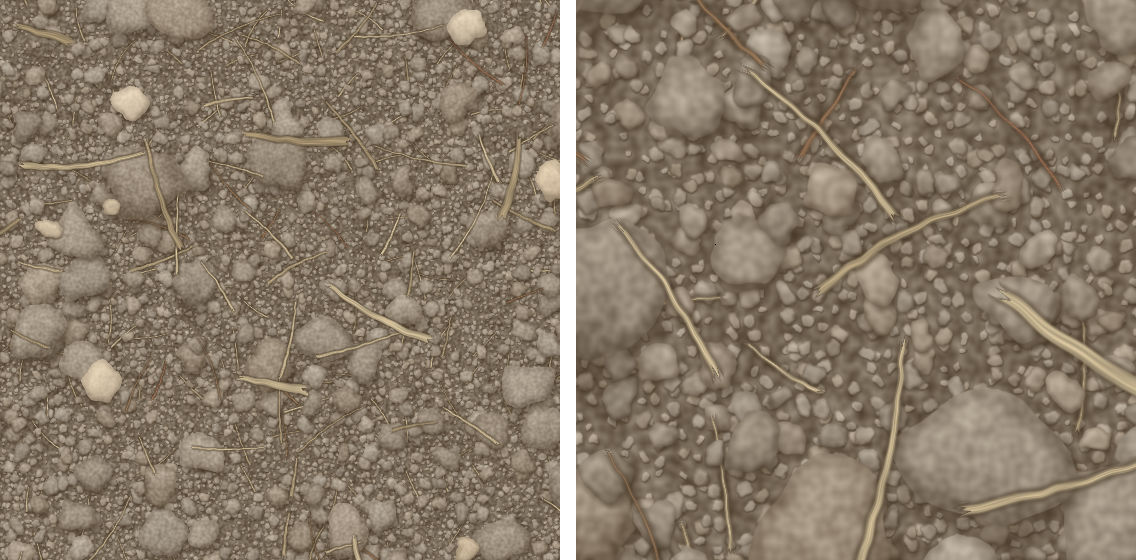
Left, the full canvas; right, a detail of the centre.
This texture is drawn by a Shadertoy shader. Its source:

```glsl
// Dry crumbly soil with rounded clods, straw pieces, fine roots and a few pale husks.

#define SOIL_DARK  vec3(0.25, 0.19, 0.125)
#define SOIL_LIGHT vec3(0.75, 0.70, 0.63)
#define STRAW_DARK vec3(0.53, 0.45, 0.33)
#define STRAW_PALE vec3(0.79, 0.72, 0.58)
#define ROOT_RUST  vec3(0.60, 0.42, 0.31)
#define HUSK_PALE  vec3(0.88, 0.81, 0.70)
#define LIGHT_DIR  vec2(-0.35, 0.94)
#define SHADOW     0.55
#define GRAIN      0.20
#define SOFTNESS   0.0014

vec4 hash4(vec2 p, float seed) {
    vec4 q = fract((p + seed * 17.3).xyxy * vec4(0.1031, 0.1030, 0.0973, 0.1099));
    q += dot(q, q.wzxy + 33.33);
    return fract((q.xxyz + q.yzzw) * q.zywx);
}

float gradAt(vec2 cell, vec2 offset) {
    float a = 6.2832 * hash4(cell, 0.7).x;
    return dot(vec2(cos(a), sin(a)), offset);
}

// Gradient noise, roughly -0.7 to 0.7
float noise(vec2 p) {
    vec2 i = floor(p), f = p - i;
    vec2 u = f * f * f * (f * (f * 6.0 - 15.0) + 10.0);
    vec2 e = vec2(1.0, 0.0);
    return mix(mix(gradAt(i, f), gradAt(i + e, f - e), u.x),
               mix(gradAt(i + e.yx, f - e.yx), gradAt(i + 1.0, f - 1.0), u.x), u.y);
}

mat2 rotation(float a) {
    float c = cos(a), s = sin(a);
    return mat2(c, -s, s, c);
}

float softEdge() { return max(SOFTNESS, 0.8 / iResolution.y); }

// One layer of scattered lumps; grain is the shared surface roughness
void clods(inout vec3 col, vec2 p, float scale, float density, float seed, vec3 tint, float grain) {
    vec2 q = p * scale, home = floor(q);
    vec2 wobble = 0.20 * vec2(noise(q * 1.7 + seed), noise(q * 1.7 - seed + 40.0))
                + 0.06 * vec2(noise(q * 5.0 + seed), noise(q * 5.0 + 70.0));
    for (int y = -1; y <= 1; y++)
    for (int x = -1; x <= 1; x++) {
        vec2 id = home + vec2(x, y);
        vec4 h = hash4(id, seed), k = hash4(id, seed + 3.1);
        if (h.x > density * (1.0 + 0.9 * noise(id / scale * 5.0 + seed))) continue;

        float radius = mix(0.24, 0.52, h.w * h.w);
        vec2 d = (q - id - 0.15 - 0.7 * h.yz + wobble) / radius;
        mat2 turn = rotation(6.2832 * k.x);
        vec2 squash = vec2(1.0, 1.0 + 0.45 * k.y);

        // Contact shadow falls below the lump
        float under = length(turn * (d - vec2(0.08, -0.2)) * squash);
        col = mix(col, SOIL_DARK, SHADOW * (1.0 - smoothstep(0.7, 1.35, under)));

        // Blunt-cornered dome
        vec2 v = pow(abs(turn * d * squash), vec2(2.6));
        float r = pow(v.x + v.y, 1.0 / 2.6);
        float edge = softEdge() * scale / radius;
        float tone = 0.75 + 0.17 * (k.z - 0.5) + 0.16 * dot(d, LIGHT_DIR)
                   - 0.24 * smoothstep(0.55, 1.05, r) + grain;
        vec3 lump = mix(SOIL_DARK, tint, tone) + vec3(0.012, 0.0, -0.014) * (k.w - 0.5);
        col = mix(col, lump, 1.0 - smoothstep(1.0 - 0.6 * edge, 1.0 + 0.6 * edge, r));
    }
}

// One layer of slightly bent stalks; halfLength is in cells, width in canvas units
void straws(inout vec3 col, vec2 p, float scale, float density, float halfLength, float width, float seed, vec3 tint) {
    vec2 q = p * scale, home = floor(q);
    float edge = softEdge() * scale * 0.8;
    for (int y = -1; y <= 1; y++)
    for (int x = -1; x <= 1; x++) {
        vec2 id = home + vec2(x, y);
        vec4 h = hash4(id, seed), k = hash4(id, seed + 5.7);
        if (h.x > density * (1.0 + 1.1 * noise(id / scale * 4.0 + seed))) continue;

        vec2 v = rotation(3.1416 * h.w) * (q - id - 0.15 - 0.7 * h.yz);
        v.y += (k.x - 0.5) * 0.5 * v.x * v.x + 0.02 * noise(v.xx * 5.0 + id * 9.0);
        float len = halfLength * mix(0.4, 1.0, k.y);
        float w = width * scale * mix(0.45, 1.0, k.z) * (1.0 - 0.35 * v.x / len);
        float frayed = len + 0.08 * noise(vec2(v.y / w * 1.5, h.y * 50.0));
        float dist = max(abs(v.y) - w, abs(v.x) - frayed);

        float shade = 1.0 - smoothstep(0.0, 0.004 * scale, dist);
        col = mix(col, SOIL_DARK, 0.45 * shade);
        float fibre = noise(vec2(v.x * 4.0, v.y / w * 2.2) + id * 7.0);
        vec3 stalk = mix(STRAW_DARK, tint, 0.35 + 0.65 * k.w) * (1.0 + 0.28 * fibre);
        stalk *= 1.0 - 0.18 * smoothstep(0.3, 1.0, abs(v.y) / w);
        col = mix(col, stalk, 1.0 - smoothstep(-edge, edge, dist));
    }
}

void mainImage(out vec4 fragColor, in vec2 fragCoord) {
    vec2 p = fragCoord / iResolution.y;
    float grain = GRAIN * (noise(p * 170.0) + 0.7 * noise(p * 75.0 + 9.0) + 0.5 * noise(p * 22.0));
    vec3 col = mix(SOIL_DARK, SOIL_LIGHT, 0.42 + 1.5 * grain);

    // Crumbs and fine litter
    clods(col, p, 95.0, 0.85, 1.0, SOIL_LIGHT, grain);
    clods(col, p, 58.0, 0.55, 2.0, SOIL_LIGHT, grain);
    straws(col, p, 17.0, 0.38, 0.75, 0.0013, 11.0, STRAW_PALE);
    clods(col, p, 34.0, 0.50, 3.0, SOIL_LIGHT, grain);

    // Larger clods with roots between them
    clods(col, p, 19.0, 0.42, 4.0, SOIL_LIGHT, grain);
    straws(col, p, 11.0, 0.14, 0.8, 0.0014, 12.0, ROOT_RUST);
    clods(col, p, 9.5, 0.30, 5.0, SOIL_LIGHT, grain);
    clods(col, p, 5.5, 0.16, 6.0, SOIL_LIGHT, grain);

    // Straw on top, then rare husks
    straws(col, p, 9.0, 0.40, 0.75, 0.0024, 13.0, STRAW_PALE);
    straws(col, p, 5.0, 0.38, 0.65, 0.0065, 14.0, STRAW_PALE);
    clods(col, p, 14.0, 0.018, 7.0, HUSK_PALE, grain * 0.4 + 0.12);

    fragColor = vec4(clamp(col, 0.0, 1.0), 1.0);
}
```
